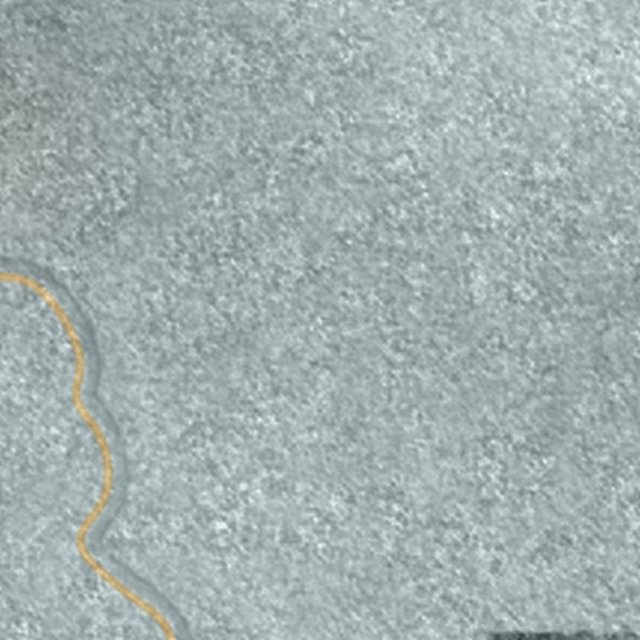
Write a WebGL 2 fragment shader that draws this texture.

```glsl
#version 300 es
precision highp float;
// Pale blue-grey speckled ground with broad tonal drifts, crossed at the left by a
// winding ochre cord and its shadow. Grain is layered value noise; the cord is a
// Catmull-Rom curve measured as short segments.
uniform vec2 u_resolution;
out vec4 fragColor;

const int KNOTS = 15;
const vec2 cord[KNOTS] = vec2[](
    vec2(-.06, .565), vec2(.0, .568), vec2(.052, .555), vec2(.098, .505), vec2(.125, .44),
    vec2(.120, .375), vec2(.154, .323), vec2(.169, .27), vec2(.162, .219), vec2(.128, .167),
    vec2(.137, .128), vec2(.195, .076), vec2(.247, .036), vec2(.268, .0), vec2(.275, -.05));

float hash(vec2 cell) {
    uvec2 q = uvec2(ivec2(cell) + 4096) * uvec2(1597u, 3812u);
    uint h = (q.x ^ q.y) * 277803u + q.x * 7919u;
    h = (h ^ (h >> 15)) * 73244u + q.y;
    h = (h ^ (h >> 13)) * 60493u;
    h ^= h >> 16;
    return float(h & 65535u) / 65535.0;
}

float noise(vec2 p) {
    vec2 i = floor(p), f = fract(p);
    f = f * f * (3.0 - 2.0 * f);
    return mix(mix(hash(i), hash(i + vec2(1, 0)), f.x),
               mix(hash(i + vec2(0, 1)), hash(i + vec2(1, 1)), f.x), f.y);
}

vec2 spline(vec2 a, vec2 b, vec2 c, vec2 d, float t) {
    return 0.5 * (2.0 * b + (c - a) * t + (2.0 * a - 5.0 * b + 4.0 * c - d) * t * t
                  + (3.0 * b - a - 3.0 * c + d) * t * t * t);
}

// Distance to the cord, positive on its upper right side
float cordDistance(vec2 p) {
    float best = 10.0, side = 1.0;
    for (int k = 0; k < KNOTS - 3; k++) {
        vec2 start = cord[k + 1];
        for (int s = 1; s <= 4; s++) {
            vec2 end = spline(cord[k], cord[k + 1], cord[k + 2], cord[k + 3], float(s) / 4.0);
            vec2 along = end - start, rel = p - start;
            float t = clamp(dot(rel, along) / dot(along, along), 0.0, 1.0);
            float d = length(rel - along * t);
            if (d < best) {
                best = d;
                side = along.x * rel.y - along.y * rel.x < 0.0 ? -1.0 : 1.0;
            }
            start = end;
        }
    }
    return best * side;
}

// Soft round spot
float spot(vec2 p, vec2 centre, float radius) {
    vec2 d = (p - centre) / radius;
    return exp(-dot(d, d));
}

void main() {
    vec2 p = gl_FragCoord.xy / u_resolution;

    // Broad light and dark drifts
    float tone = 0.676;
    tone += 0.065 * spot(p, vec2(.82, 1.0), .30);
    tone -= 0.085 * spot(p, vec2(.0, .92), .30);
    tone -= 0.040 * spot(p, vec2(.98, .48), .26);
    tone -= 0.025 * spot(p, vec2(.45, .64), .25);
    tone += 0.030 * spot(p, vec2(.55, .05), .35);
    tone += 0.020 * spot(p, vec2(.0, .2), .25);
    tone += 0.035 * (noise(p * 9.0) - 0.5) + 0.035 * (noise(p * 23.0 + 40.0) - 0.5);

    // Fine grain, partly drawn out along the falling diagonal
    vec2 diagonal = vec2(p.x - p.y, p.x + p.y) * 0.7071;
    float streaks = noise(diagonal * vec2(92.0, 160.0) + 300.0) - 0.5;
    float grains = noise(p * 148.0 + 70.0) - 0.5;
    float dust = noise(p * 215.0 + 500.0) - 0.5;
    float grain = streaks * 0.17 + grains * 0.15 + dust * 0.07;
    grain *= mix(0.55, 1.3, noise(p * 26.0 + 90.0));
    grain += 2.2 * grain * max(grain, 0.0);

    // Cord shadow, a soft band with a darker outer edge
    float d = cordDistance(p);
    float wobble = 0.004 * (noise(p * 60.0 + 210.0) - 0.5);
    float band = smoothstep(.008, .016, d) * (1.0 - smoothstep(.030, .040, d + wobble));
    float edge = exp(-pow((d + wobble - .029) / .0045, 2.0));
    grain *= 1.0 - 0.45 * band;
    tone -= 0.055 * band + 0.06 * edge;

    // Stray pale and dark marks
    tone += 0.11 * spot(p, vec2(.527, .208), .013);
    tone -= 0.16 * spot(p, vec2(.948, .44), .006);
    tone -= 0.13 * spot(p, vec2(.73, .095), .007);
    tone -= 0.10 * spot(p, vec2(.634, .18), .005);

    // Cool tint, more neutral in the upper left
    float neutral = spot(p, vec2(.0, .78), .22);
    vec3 colour = vec3(tone + grain) + mix(vec3(-.045, .012, .017), vec3(-.025, .004, .004), neutral);

    // Ochre cord with a grainy surface
    float cover = 1.0 - smoothstep(.004, .0095, abs(d));
    vec3 ochre = vec3(.75, .65, .45) + grain * 0.7 + 0.05 * exp(-pow(d / .003, 2.0));
    colour = mix(colour, ochre, cover * 0.9);

    // Dark ragged strip at the lower right edge
    float top = .010 + .010 * (noise(vec2(p.x * 45.0, 3.0)) - 0.5) + .003 * smoothstep(.86, .78, p.x);
    float strip = smoothstep(.006, -.004, p.y - top) * smoothstep(.755, .775, p.x);
    strip *= mix(1.0, 0.55, smoothstep(.84, .95, p.x));
    colour = mix(colour, vec3(.25, .29, .30) + grain, strip * 0.85);

    fragColor = vec4(clamp(colour, 0.0, 1.0), 1.0);
}
```
